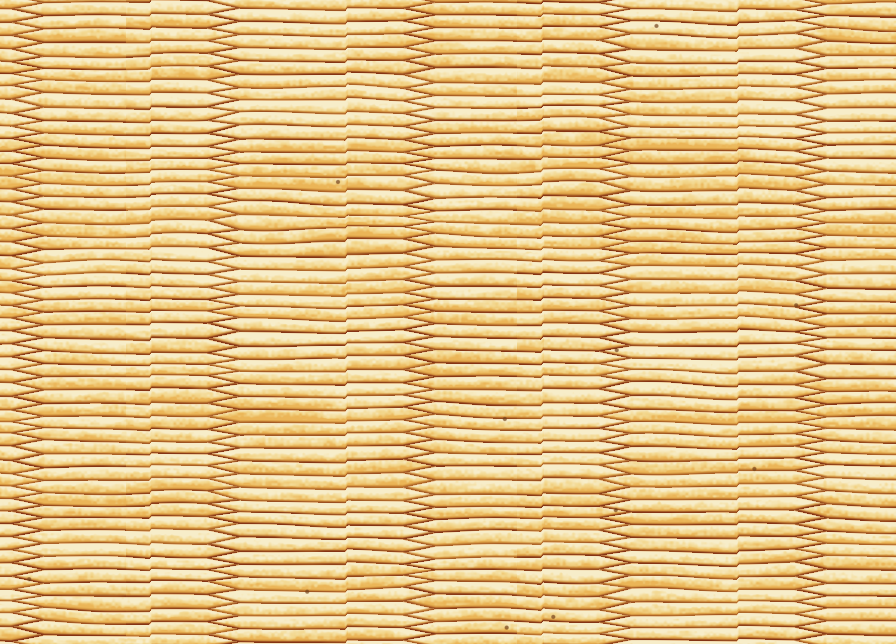
Reproduce this texture procedurally as a Shadertoy shader.

```glsl
// Woven straw mat: about fifty thin horizontal strands cross vertical bands,
// and at each band joint the strands taper to wedges that interlock with the
// next band, shifted by half a row. Hash noise varies tone, gaps and grain.

float hash(vec2 p) {
    vec3 q = fract(p.xyx * 0.1031);
    q += dot(q, q.yzx + 33.33);
    return fract((q.x + q.y) * q.z);
}

float noise(vec2 p) {
    vec2 i = floor(p), f = fract(p);
    f = f * f * (3.0 - 2.0 * f);
    return mix(mix(hash(i), hash(i + vec2(1, 0)), f.x),
               mix(hash(i + vec2(0, 1)), hash(i + vec2(1, 1)), f.x), f.y);
}

void mainImage(out vec4 fragColor, in vec2 fragCoord) {
    vec2 p = fragCoord / iResolution.y;
    float px = 50.0 / iResolution.y;            // one pixel, in rows

    // Band coordinate: joints sit at whole numbers
    float u = (p.x - 0.043) / 0.304;
    float joint = round(u);

    // Row coordinate with a gentle waver and a small jog at the seam
    float seam = fract(u - 0.635);
    float jog = seam - smoothstep(0.985, 1.0, seam);
    float y = p.y * 50.0 + 0.2 * jog
            + 0.4 * noise(vec2(u * 2.5, p.y * 22.0) + 7.0);

    // Interlocking wedges: left strands shrink while right strands grow
    float grow = clamp((u - joint) / 0.17 + 0.5, 0.0, 1.0);
    float row = y + 0.5 * mod(joint - 1.0, 2.0);
    float halfH = 0.5 * (1.0 - grow);
    float band = joint - 1.0;
    if (abs(fract(row) - 0.5) > halfH) {
        row += 0.5;
        halfH = 0.5 * grow;
        band = joint;
    }
    float across = fract(row) - 0.5;
    float low = halfH + across;                 // distance above lower edge
    float high = halfH - across;                // distance below upper edge
    float v = low / max(2.0 * halfH, 0.001);

    // Per-strand variation, alternating between two kinds of band
    vec2 id = vec2(floor(row), mod(band, 2.0) * 37.0 + 5.0);
    float tone = hash(id) - 0.5;
    float gap = hash(id + 71.3);
    float piece = hash(vec2(floor(row), floor(u - 0.635) + 90.0)) - 0.5;
    float patches = noise(p * vec2(9.0, 14.0)) - 0.5;
    float fibre = noise(vec2(p.x * 45.0, y * 4.0)) - 0.5;
    float grain = noise(p * 210.0) - 0.5;

    // Rounded straw, lit from above
    float light = v + 0.3 * tone + 0.15 * piece + 0.25 * patches
                + 0.35 * fibre + 0.3 * grain;
    vec3 color = mix(vec3(0.92, 0.71, 0.34), vec3(0.95, 0.84, 0.55),
                     smoothstep(0.1, 0.48, light));
    color = mix(color, vec3(0.97, 0.93, 0.79), smoothstep(0.4, 0.85, light));

    // Shaded underside, then the dark gap of varying width and depth
    float under = 1.0 - smoothstep(0.08, 0.2 + 0.1 * gap + px * 0.5, low);
    color = mix(color, vec3(0.79, 0.52, 0.20), 0.85 * under);
    float depth = (0.45 + 0.55 * gap) * (0.7 + 0.6 * noise(vec2(u * 9.0, id.x)));
    float line = 1.0 - smoothstep(0.02, 0.09 + 0.07 * gap + px * 0.5, low);
    color = mix(color, vec3(0.52, 0.20, 0.08), min(depth, 1.0) * line);

    // Soft upper edge and shadow pooled at the wedge tips
    color = mix(vec3(0.86, 0.64, 0.42), color, smoothstep(-0.02, px, high));
    float tip = smoothstep(0.0, 0.04, halfH) * (1.0 - smoothstep(0.04, 0.14, halfH));
    color = mix(color, vec3(0.60, 0.30, 0.12), 0.55 * tip);

    // A few dark specks
    vec2 cell = floor(p * 16.0), spot = fract(p * 16.0) - 0.5;
    spot -= 0.6 * (vec2(hash(cell + 3.0), hash(cell + 19.0)) - 0.5);
    float speck = step(0.95, hash(cell + 41.0))
                * (1.0 - smoothstep(0.03, 0.07, length(spot)));
    color = mix(color, vec3(0.45, 0.25, 0.10), 0.7 * speck);

    fragColor = vec4(color, 1.0);
}
```
